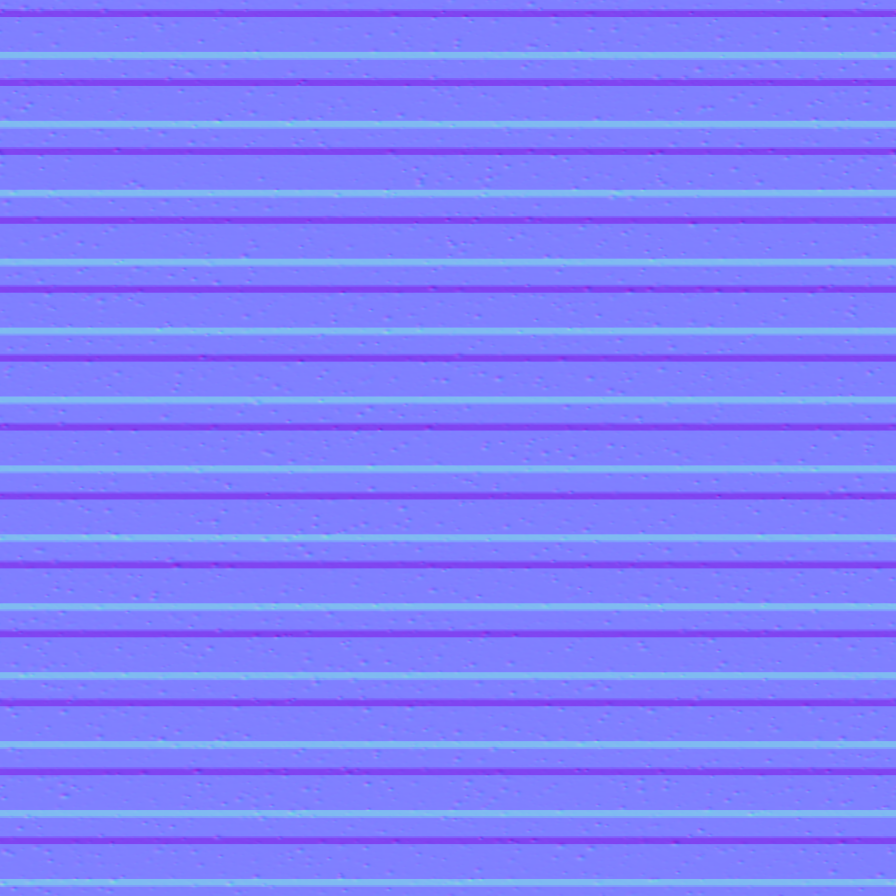
A WebGL 2 fragment shader for this texture map:

```glsl
#version 300 es
precision highp float;

uniform vec2 u_resolution;
out vec4 fragColor;

// Boards: distances are fractions of one repeat, from the centre of the narrow band
const float REPEATS = 13.0;
const float SOFT_START = 0.132;
const float STEEP_START = 0.160;
const float STEEP_END = 0.247;
const float SOFT_TILT = 0.24;
const float STEEP_TILT = 0.46;

// Surface wear: cells across, share of cells dented, dent radius in cells, tilt
const float PIT_CELLS = 96.0;
const float PIT_SHARE = 0.30;
const float PIT_RADIUS = 0.24;
const float PIT_TILT = 0.50;
const float GRAIN_CELLS = 170.0;
const float GRAIN_SHARE = 0.65;
const float GRAIN_RADIUS = 0.36;
const float GRAIN_TILT = 0.07;
const vec2 DENT_STRETCH = vec2(1.35, 0.85);

// Integer hash giving three values from 0 to 1
vec3 hash3(vec2 cell, float seed) {
    uvec3 v = uvec3(cell, seed) * 1664525u + 1013904223u;
    v.x += v.y * v.z; v.y += v.z * v.x; v.z += v.x * v.y;
    v ^= v >> 16u;
    v.x += v.y * v.z; v.y += v.z * v.x; v.z += v.x * v.y;
    return vec3(v >> 8u) / 16777216.0;
}

// Summed tilt of round dents scattered over a wrapping cell grid
vec2 dentTilt(vec2 uv, float cells, float share, float radius, float seed) {
    vec2 p = uv * cells;
    vec2 base = floor(p);
    vec2 tilt = vec2(0.0);
    for (int j = -1; j <= 1; j++) {
        for (int i = -1; i <= 1; i++) {
            vec2 cell = base + vec2(i, j);
            vec2 wrapped = mod(cell, cells);
            vec3 place = hash3(wrapped, seed);
            vec3 kind = hash3(wrapped, seed + 1.0);
            float size = radius * mix(0.65, 1.25, kind.y);
            vec2 d = (p - cell - place.xy) / (size * DENT_STRETCH);
            float depth = step(kind.x, share) * mix(0.25, 1.0, place.z * place.z);
            tilt -= d * exp(-dot(d, d)) * depth;
        }
    }
    return tilt;
}

// Antialiased step, one pixel wide
float edge(float start, float x, float pixel) {
    return clamp((x - start) / pixel + 0.5, 0.0, 1.0);
}

// Vertical tilt of the bevels on either side of the narrow band
float bevelTilt(float y, float pixel) {
    float offset = fract(y * REPEATS + 0.5) - 0.5;
    float d = abs(offset);
    float tilt = SOFT_TILT * edge(SOFT_START, d, pixel)
               + (STEEP_TILT - SOFT_TILT) * edge(STEEP_START, d, pixel)
               - STEEP_TILT * edge(STEEP_END, d, pixel);
    return sign(offset) * tilt;
}

void main() {
    vec2 uv = gl_FragCoord.xy / u_resolution;
    vec2 tilt = vec2(0.0, bevelTilt(uv.y, REPEATS / u_resolution.y));

    // Sparse pits over a faint, dense grain
    tilt += PIT_TILT * dentTilt(uv, PIT_CELLS, PIT_SHARE, PIT_RADIUS, 3.0);
    tilt += GRAIN_TILT * dentTilt(uv, GRAIN_CELLS, GRAIN_SHARE, GRAIN_RADIUS, 11.0);

    // Encode the unit normal as a colour
    float facing = sqrt(max(1.0 - dot(tilt, tilt), 0.0));
    fragColor = vec4(vec3(tilt, facing) * 0.5 + 0.5, 1.0);
}
```
